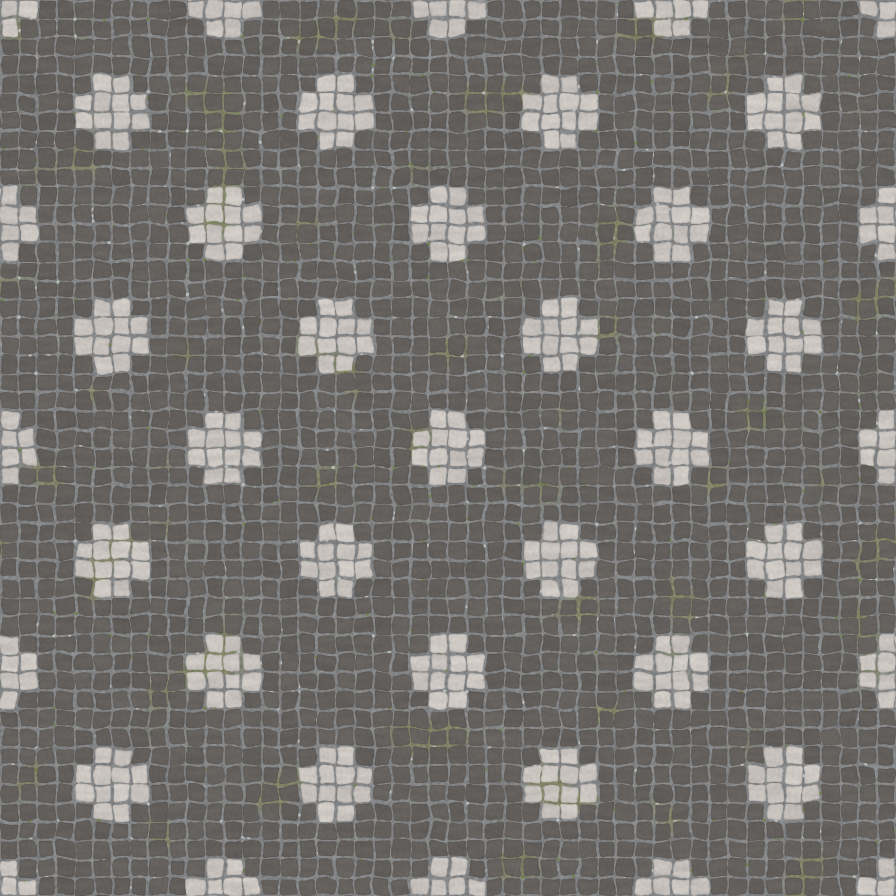
Reproduce this pattern procedurally as a Shadertoy shader.

```glsl
// Small square setts in charcoal stone, with pale stones forming staggered dots.
// Each sett is a jittered rounded box on a gently warped grid; gritty joints
// between them carry moss and chips. All noise wraps, so the canvas tiles.

const float SETTS = 48.0;        // setts across and down
const float DOT_PERIOD = 12.0;   // setts per repeat: four repeats each way

const vec3 DARK_STONE = vec3(0.390, 0.375, 0.362);
const vec3 PALE_STONE = vec3(0.790, 0.768, 0.750);
const vec3 JOINT = vec3(0.510, 0.518, 0.522);
const vec3 MOSS = vec3(0.500, 0.515, 0.400);
const vec3 CHIP = vec3(0.780, 0.800, 0.800);
const vec3 SPROUT = vec3(0.430, 0.500, 0.240);

// Two values in 0..1 for a non-negative whole cell
vec2 hash2(vec2 cell, float seed) {
    uvec2 v = uvec2(cell + 0.5) + uint(seed) * uvec2(977u, 613u);
    v = v * 1664525u + 1013904223u;
    v.x += v.y * 1664525u;
    v.y += v.x * 1664525u;
    v ^= v >> 16u;
    v.x += v.y * 1664525u;
    v.y += v.x * 1664525u;
    v ^= v >> 16u;
    return vec2(v & 65535u) / 65535.0;
}

float gradientDot(vec2 cell, vec2 offset, vec2 period, float seed) {
    float angle = 6.2832 * hash2(mod(cell, period), seed).x;
    return dot(vec2(cos(angle), sin(angle)), offset);
}

// Gradient noise, about -0.7..0.7, with a whole number of cells over the canvas
float wrapNoise(vec2 uv, vec2 period, float seed) {
    vec2 p = uv * period, cell = floor(p), f = p - cell;
    vec2 u = f * f * f * (f * (f * 6.0 - 15.0) + 10.0);
    vec2 e = vec2(1.0, 0.0);
    float low = mix(gradientDot(cell, f, period, seed),
                    gradientDot(cell + e.xy, f - e.xy, period, seed), u.x);
    float high = mix(gradientDot(cell + e.yx, f - e.yx, period, seed),
                     gradientDot(cell + e.xx, f - e.xx, period, seed), u.x);
    return mix(low, high, u.y);
}

float roundedBox(vec2 p, vec2 halfSize, float radius) {
    vec2 q = abs(p) - halfSize + radius;
    return length(max(q, 0.0)) + min(max(q.x, q.y), 0.0) - radius;
}

// 1 inside a four-sett dot without its corners, centred on multiples of period
float dotMask(vec2 cell, float period) {
    vec2 d = abs(mod(cell + 0.5 + 0.5 * period, period) - 0.5 * period);
    return step(length(d), 2.0);
}

// Signed distance to the sett of this cell, in sett units
float settDistance(vec2 local, vec2 cell) {
    vec2 shift = (hash2(cell, 3.0) - 0.5) * 0.06;
    vec2 halfSize = 0.445 + (hash2(cell, 4.0) - 0.5) * 0.06;
    float tilt = (hash2(cell, 5.0).x - 0.5) * 0.10;
    vec2 p = local - shift;
    p += tilt * vec2(-p.y, p.x);
    return roundedBox(p, halfSize, 0.14);
}

vec3 stoneColor(vec2 uv, vec2 cell, float dist) {
    float pale = max(dotMask(cell, DOT_PERIOD),
                     dotMask(cell + 0.5 * DOT_PERIOD, DOT_PERIOD));
    vec3 base = mix(DARK_STONE, PALE_STONE, pale);
    float tone = (hash2(cell, 6.0).x - 0.5) * 0.06;
    float layers = wrapNoise(uv, vec2(32.0, 128.0), 7.0) * 0.07;
    float grain = wrapNoise(uv, vec2(256.0), 8.0) * 0.05;
    float wornEdge = 0.07 * smoothstep(-0.10, 0.0, dist);
    return base * (1.0 + tone + layers + grain - wornEdge);
}

vec3 jointColor(vec2 uv) {
    float grit = wrapNoise(uv, vec2(240.0), 9.0) * 0.18
               + wrapNoise(uv, vec2(40.0), 10.0) * 0.10;
    float moss = smoothstep(0.22, 0.42, wrapNoise(uv, vec2(14.0), 11.0));
    return mix(JOINT, MOSS, moss) * (1.0 + grit);
}

// Scattered round grains: pale chips and a few green sprouts
vec3 addGrains(vec3 color, vec2 uv, float count, float pixel) {
    vec2 p = uv * count, cell = floor(p);
    vec2 pick = hash2(mod(cell, count), 12.0);
    vec2 center = 0.5 + (hash2(mod(cell, count), 13.0) - 0.5) * 0.3;
    float soft = pixel * count;
    float disc = 1.0 - smoothstep(-soft, soft, length(p - cell - center) - 0.28);
    float present = step(pick.x, 0.05);
    return mix(color, mix(CHIP, SPROUT, step(0.6, pick.y)), disc * present * 0.85);
}

void mainImage(out vec4 fragColor, in vec2 fragCoord) {
    vec2 uv = fragCoord / iResolution.xy;
    float pixel = 1.0 / min(iResolution.x, iResolution.y);

    // Hand-laid grid: joints wander and bow
    vec2 wander = vec2(wrapNoise(uv, vec2(40.0), 1.0), wrapNoise(uv, vec2(40.0), 2.0));
    vec2 p = uv * SETTS + 0.22 * wander;
    vec2 cell = mod(floor(p), SETTS);

    // Chipped sett outline
    float dist = settDistance(fract(p) - 0.5, cell);
    dist += 0.045 * wrapNoise(uv, vec2(144.0), 14.0);
    float soft = 0.7 * pixel * SETTS;
    float stone = 1.0 - smoothstep(-soft, soft, dist);

    vec3 joint = addGrains(jointColor(uv), uv, 160.0, pixel);
    fragColor = vec4(mix(joint, stoneColor(uv, cell, dist), stone), 1.0);
}
```
